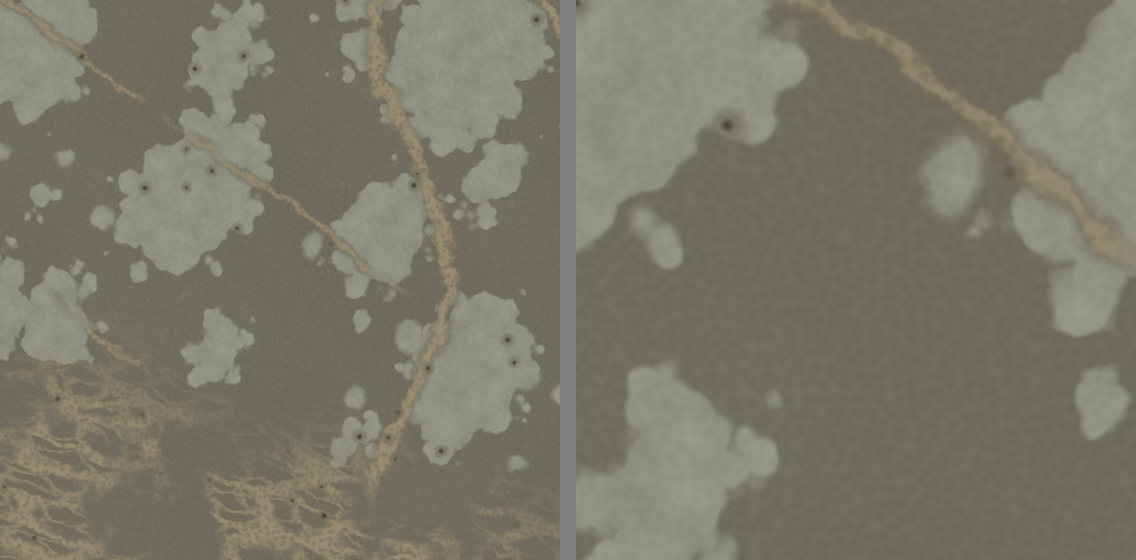
Left, the full canvas; right, a detail of the centre.
Write a WebGL 1 fragment shader that draws this texture.

```glsl
precision highp float;
// Weathered stone with scalloped pale lichen, tan mineral veins and dark pits.
// Lichen is a field of soft clumps roughened by cellular noise; veins are
// wavy lines plus stretched cell borders, all bent by layered sines.
uniform vec2 u_resolution;

float hash(vec2 p) {
  return fract(sin(dot(p, vec2(127.1, 311.7))) * 43758.5);
}

vec2 hash2(vec2 p) {
  return vec2(hash(p), hash(p + 41.3));
}

// Layered, rotated sines, roughly -1 to 1
float ripple(vec2 p) {
  float sum = 0.0, amp = 0.5;
  for (int i = 0; i < 5; i++) {
    sum += amp * sin(p.x + 1.4 * sin(p.y * 1.1 + float(i)));
    p = mat2(1.2, 1.6, -1.6, 1.2) * p + 1.7;
    amp *= 0.6;
  }
  return sum;
}

// Cellular noise: nearest distance, second distance, random value of the cell
vec3 cells(vec2 p) {
  vec3 best = vec3(9.0);
  for (int j = -1; j <= 1; j++) {
    for (int i = -1; i <= 1; i++) {
      vec2 id = floor(p) + vec2(i, j);
      float d = distance(p, id + hash2(id));
      if (d < best.x) best = vec3(d, best.x, hash(id + 7.0));
      else best.y = min(best.y, d);
    }
  }
  return best;
}

// Signed distance to slanted oval clumps, one per grid cell
float clumps(vec2 p) {
  float d = 9.0;
  p *= 4.0;
  for (int j = -1; j <= 1; j++) {
    for (int i = -1; i <= 1; i++) {
      vec2 id = floor(p) + vec2(i, j);
      vec2 v = p - id - 0.25 - 0.5 * hash2(id);
      v = vec2(0.87 * v.x - 0.5 * v.y, 0.5 * v.x + 0.87 * v.y);
      float radius = 0.6 * fract(dot(id, vec2(0.755, 0.57)));
      d = min(d, length(v * vec2(1.2, 0.82)) - radius);
    }
  }
  return d / 4.0;
}

float line(float d, float width) {
  return 1.0 - smoothstep(width * 0.3, width, abs(d));
}

void main() {
  vec2 p = gl_FragCoord.xy / min(u_resolution.x, u_resolution.y);
  float broad = ripple(p * 9.0);
  float fine = ripple(p * 55.0 + 3.0);
  vec2 bent = p + 0.012 * vec2(broad, ripple(p.yx * 11.0 + 5.0)) + 0.004 * fine;
  float slope = 0.36 - 0.33 * p.x - p.y + 0.03 * broad;
  float band = smoothstep(-0.08, 0.1, slope);

  // Stone
  float grain = cells(p * 150.0).x - 0.5;
  vec3 color = vec3(0.437, 0.427, 0.375) + 0.008 * broad;

  // Lichen: clumps with lobed rims, and a few stray round spots
  vec3 lobe = cells(p * 20.0);
  vec3 frill = cells(p * 48.0);
  float field = clumps(bent) + 0.07 * (lobe.x - 0.45) + 0.02 * (frill.x - 0.45);
  vec3 spot = cells(bent * 11.0 + 2.0);
  if (spot.z > 0.86) field = min(field, spot.x / 11.0 - 0.15 * (spot.z - 0.78));
  field += 0.15 * band;
  float lichen = 1.0 - smoothstep(-0.007, 0.006, field);
  float bloom = 0.6 + 0.25 * fine - 0.5 * (lobe.x - 0.45) - 0.3 * (frill.x - 0.45);
  vec3 pale = mix(vec3(0.525, 0.53, 0.475), vec3(0.595, 0.607, 0.55), clamp(bloom, 0.0, 1.0));
  color = mix(color, pale, lichen * 0.94);

  // Long upright cracks
  float vein = 0.0, stain = 0.0;
  for (int i = 0; i < 2; i++) {
    float k = float(i);
    float path = 0.735 + 0.27 * k + 0.065 * cos((p.y - 0.52 - 0.2 * k) * 7.0);
    float d = bent.x - path + 0.006 * fine;
    float reach = smoothstep(0.08 + 0.45 * k, 0.16 + 0.45 * k, p.y);
    float width = (0.016 + 0.006 * broad) * (1.0 - 0.3 * k);
    vein = max(vein, reach * line(d, width));
    stain = max(stain, reach * line(d, 0.03));
  }

  // Broken diagonal cracks
  float across = mod(bent.y + 0.75 * bent.x - 0.29, 0.48) - 0.24;
  float broken = smoothstep(-0.1, 0.35, ripple(p * 5.0 + 1.0));
  vein = max(vein, broken * 0.85 * line(across, 0.009));
  stain = max(stain, broken * line(across, 0.02));

  // Web of streaks in the lower band, fading upward
  vec2 flow = vec2(bent.x - 0.25 * bent.y, bent.y + 0.28 * bent.x);
  vec3 web = cells(flow * vec2(5.0, 17.0));
  vec3 mesh = cells(flow * vec2(12.0, 34.0) + 9.0);
  float faint = smoothstep(-0.2, 0.05, slope) * smoothstep(-0.45, 0.3, ripple(p * 13.0));
  float streak = max(line(web.y - web.x, 0.24), 0.75 * line(mesh.y - mesh.x, 0.25));
  vein = max(vein, streak * faint * mix(0.45, 1.0, band));
  stain = max(stain, faint * band * 0.8);

  // Tan crust, crumbled by small cells
  float crumble = mix(0.5, 1.0, smoothstep(0.1, 0.5, cells(p * 85.0).x));
  color = mix(color, vec3(0.455, 0.425, 0.35), stain * 0.65);
  color = mix(color, vec3(0.61, 0.56, 0.45), vein * crumble * 0.88);

  // Pits with brown rims
  vec3 pit = cells(p * 16.0 + 4.0);
  float hole = step(0.72, pit.z) * max(lichen, max(vein, 0.6 * stain));
  float size = pit.x / 16.0 + 0.002 * fine;
  color = mix(color, vec3(0.44, 0.41, 0.33), hole * 0.6 * (1.0 - smoothstep(0.005, 0.016, size)));
  color = mix(color, vec3(0.25, 0.23, 0.18), hole * 0.8 * (1.0 - smoothstep(0.001, 0.006, size)));

  gl_FragColor = vec4(color + 0.03 * grain, 1.0);
}
```
